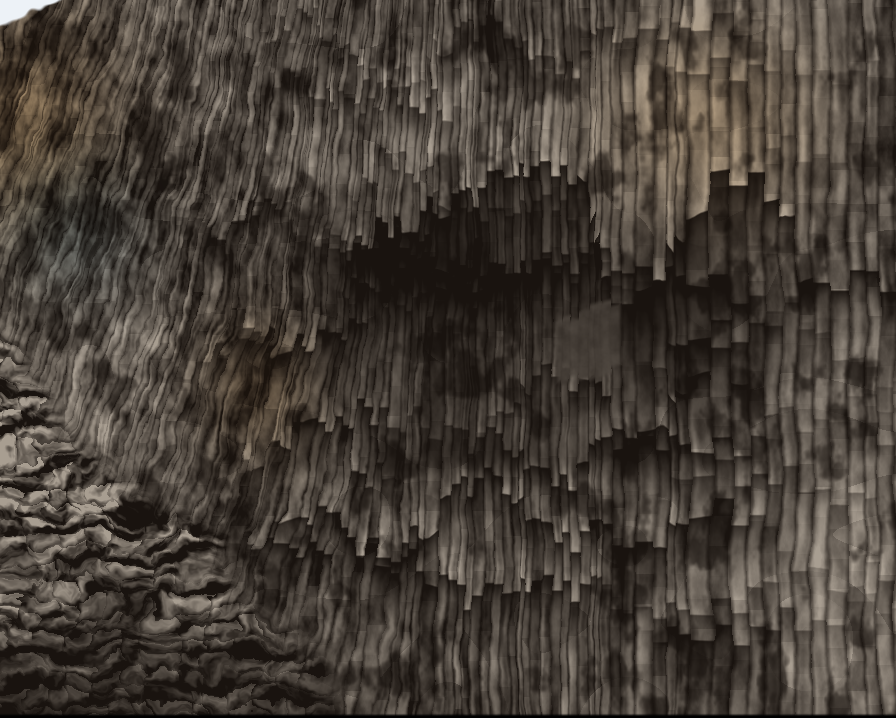
A Shadertoy shader for this texture:

```glsl
// Overhanging cliff of hanging basalt columns around a dark hollow, with rubble at lower left.
// Ragged leaning strands are cut into columns; stepped ledges shade the tiers below them,
// and broad soft pools of light and shade set the overall relief.

#define COLUMN_DENSITY 88.0
#define WIDE_DENSITY 40.0
#define LEAN 0.34
#define TIERS 13
#define TIER_SPACING 0.068
#define SHADOW_LENGTH 0.036
#define LIP_LIGHT 0.30
#define GRAIN 0.32
#define CONTRAST 1.22
#define DARK_ROCK vec3(0.085, 0.063, 0.048)
#define PALE_ROCK vec3(0.66, 0.62, 0.57)
#define SKY vec3(0.93, 0.95, 0.97)

float hash(vec2 p) {
    vec3 q = fract(vec3(p.xyx) * 0.1031);
    q += dot(q, q.yzx + 33.33);
    return fract((q.x + q.y) * q.z);
}

float noise(vec2 p) {
    vec2 i = floor(p), f = fract(p);
    f = f * f * (3.0 - 2.0 * f);
    return mix(mix(hash(i), hash(i + vec2(1, 0)), f.x),
               mix(hash(i + vec2(0, 1)), hash(i + vec2(1, 1)), f.x), f.y);
}

float fbm(vec2 p) {
    float sum = 0.0, gain = 0.53;
    for (int i = 0; i < 4; i++) {
        sum += gain * noise(p);
        p = p * 2.03 + 17.0;
        gain *= 0.5;
    }
    return sum;
}

// Soft elliptical pool, 1 at its centre
float pool(vec2 p, float x, float y, float rx, float ry) {
    vec2 d = (p - vec2(x, y)) / vec2(rx, ry);
    return exp(-dot(d, d));
}

// Main overhang: an arch, a hanging tongue, then a second arch
float archHeight(float x) {
    return 0.655 + 0.105 * smoothstep(0.47, 0.78, x) - 0.18 * smoothstep(0.80, 0.85, x)
         + 0.17 * smoothstep(0.87, 1.03, x) - 0.15 * smoothstep(1.05, 1.14, x);
}

// Darkens below an edge and lightens the column ends above it
float ledge(float tone, float drop, float strength, float reach, float soft) {
    float below = smoothstep(-soft, soft, drop);
    float shadow = below * exp(-max(drop, 0.0) / reach);
    float lip = (1.0 - below) * exp(min(drop, 0.0) / 0.03);
    return tone * (1.0 + strength * (LIP_LIGHT * lip - 0.8 * shadow));
}

// Flat broken flakes with lit upper edges
float rubble(vec2 p) {
    vec2 q = p * vec2(27.0, 46.0) + 2.4 * vec2(fbm(p * 19.0), fbm(p * 23.0 + 9.0));
    float relief = fbm(q) - fbm(q + vec2(-0.2, 0.4));
    float flake = hash(floor(q)) * smoothstep(0.1, 0.75, fract(q.y)) * smoothstep(0.0, 0.2, fract(q.x));
    return 0.17 + 1.3 * relief + 0.40 * flake;
}

void mainImage(out vec4 fragColor, in vec2 fragCoord) {
    vec2 p = fragCoord / iResolution.y;
    float soft = 1.2 / iResolution.y;

    // Strands lean on the left and widen on the right
    float leftSide = 1.0 - smoothstep(0.15, 0.72, p.x);
    float strand = p.x - LEAN * leftSide * (p.y - 0.45) + 0.012 * noise(p * 9.0)
                 + (0.008 + 0.014 * leftSide) * (fbm(p * vec2(38.0, 24.0)) - 0.5);
    float past = strand - 0.88, bend = sqrt(past * past + 0.006);
    float s = COLUMN_DENSITY * strand - (COLUMN_DENSITY - WIDE_DENSITY) * 0.5 * (past + bend);
    s += 0.9 * noise(vec2(s * 0.6, 3.0));
    float density = mix(COLUMN_DENSITY, WIDE_DENSITY, 0.5 + 0.5 * past / bend);
    float column = floor(s), across = fract(s);
    float centreX = p.x + (0.5 - across) / density;

    // Broad light
    float tone = 0.41 + 0.42 * (fbm(p * 5.0) - 0.5);
    tone += 0.20 * pool(p, 1.0, 0.86, 0.2, 0.16) + 0.17 * pool(p, 1.2, 0.18, 0.2, 0.32);
    tone += 0.07 * pool(p, 0.55, 0.88, 0.32, 0.13) + 0.08 * pool(p, 0.18, 0.5, 0.1, 0.16);
    tone -= 0.12 * pool(p, 0.33, 0.3, 0.13, 0.25);

    // Column faces, streaks, cross joints and rough grain
    float joint = floor(p.y * 24.0 + 5.0 * hash(vec2(column, 4)));
    float streak = noise(vec2(s * 2.7, p.y * 15.0));
    float face = 0.6 * hash(vec2(column, floor(p.y * 5.0 + noise(p * 8.0) * 3.0))) + 0.4 * hash(vec2(column, joint));
    float gap = smoothstep(0.0, 0.25, across) * (1.0 - smoothstep(0.75, 1.0, across));
    tone += GRAIN * (face + streak - 1.0);
    tone *= mix(0.6 + 0.25 * leftSide * noise(p * 30.0), 1.08, gap) * (1.1 - 0.22 * across);
    tone += (0.30 + 0.28 * leftSide) * (fbm(p * vec2(75.0, 48.0)) - 0.5);
    tone *= 1.0 - 0.5 * smoothstep(0.56, 0.72, fbm(p * vec2(24.0, 17.0) + 40.0));

    // Stepped tiers, then the main overhang
    float jag = 0.04 * hash(vec2(column, 1)) + 0.045 * hash(vec2(floor(column / 3.0), 2)) - 0.042;
    for (int i = 0; i < TIERS; i++) {
        float k = float(i);
        float edge = 0.93 - TIER_SPACING * k + 0.02 * sin(centreX * 6.0 + k * 1.7) + jag
                   + 0.13 * (noise(vec2(centreX * 9.0, k * 7.3)) - 0.5);
        float strength = smoothstep(0.25, 0.6, noise(vec2(p.x * 7.0 + 3.0, k * 9.1)));
        strength *= smoothstep(0.12, 0.45, p.x) * (1.0 - 0.55 * smoothstep(0.95, 1.15, p.x));
        tone = ledge(tone, edge - p.y, strength * (k < 4.0 ? 0.55 : 0.95), SHADOW_LENGTH, soft);
    }
    float reach = mix(0.085, 0.03, smoothstep(1.05, 1.16, p.x));
    tone = ledge(tone, archHeight(centreX) + jag - p.y, smoothstep(0.4, 0.52, p.x), reach, soft);

    // Deep hollows and the pale slab between them
    float hollow = 0.68 * pool(p, 0.64, 0.63, 0.19, 0.085) + 0.38 * pool(p, 0.65, 0.45, 0.25, 0.1)
                 + 0.45 * pool(p, 0.94, 0.57, 0.085, 0.12) + 0.35 * pool(p, 0.68, 0.365, 0.2, 0.03);
    tone *= 1.0 - min(hollow, 0.8);
    vec2 slab = abs(p - vec2(0.82, 0.522 - 0.3 * (0.82 - p.x))) - vec2(0.046, 0.045 + 0.3 * jag);
    tone = mix(tone, 0.33 + 0.2 * (fbm(p * 50.0) - 0.5), 0.85 * (1.0 - smoothstep(-0.006, 0.003, max(slab.x, slab.y))));

    // Rubble slope
    float slope = 0.56 - 1.2 * p.x + 0.3 * (fbm(p * 9.0) - 0.5) - p.y;
    float stones = rubble(p) * (0.5 + 1.1 * fbm(p * 6.0)) * mix(0.5, 1.2, smoothstep(0.0, 0.25, p.y));
    tone = mix(tone, stones, smoothstep(-0.05, 0.05, slope));

    // Rock colour with ochre and cool stains, sky corner, dark lower rim
    vec3 color = mix(DARK_ROCK, PALE_ROCK, clamp(0.35 + CONTRAST * (tone - 0.35), 0.02, 1.0));
    float ochre = pool(p, 0.03, 0.83, 0.13, 0.16) + 0.7 * pool(p, 0.36, 0.46, 0.08, 0.1) + 0.6 * pool(p, 0.99, 0.83, 0.15, 0.15);
    color *= mix(vec3(1), vec3(1.1, 0.99, 0.82), min(ochre, 1.0));
    color *= mix(vec3(1), vec3(0.76, 0.85, 0.92), pool(p, 0.1, 0.68, 0.1, 0.1));
    float skyline = p.y - 0.96 - 0.52 * p.x + 0.012 * (noise(p * 70.0) - 0.5);
    color = mix(color, SKY, smoothstep(-0.003, 0.003, skyline));
    fragColor = vec4(color * smoothstep(0.002, 0.007, p.y), 1.0);
}
```
